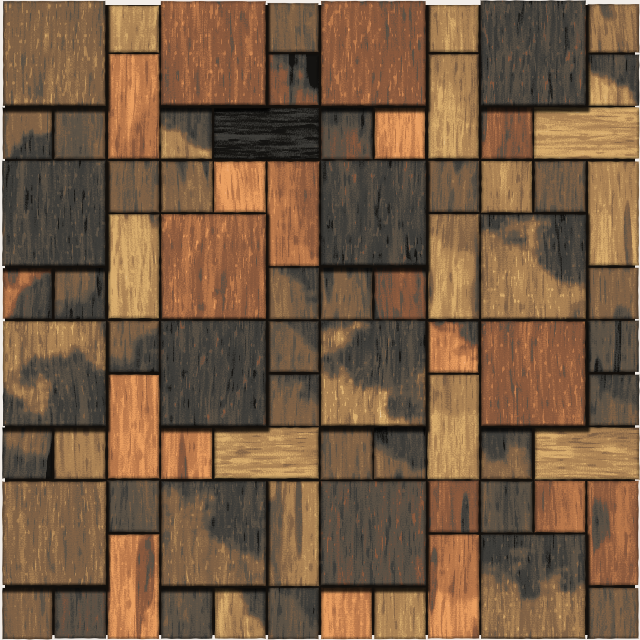
This texture is drawn by a three.js fragment shader. Its source:

```glsl
varying vec2 vUv;

float hash(vec2 p) {
  return fract(sin(dot(p, vec2(127.1, 311.7))) * 43758.5453);
}

float noise(vec2 p) {
  vec2 i = floor(p), f = fract(p);
  f = f * f * (3.0 - 2.0 * f);
  return mix(mix(hash(i), hash(i + vec2(1, 0)), f.x),
             mix(hash(i + vec2(0, 1)), hash(i + vec2(1, 1)), f.x), f.y);
}

float fbm(vec2 p) {
  float sum = 0.0, amp = 0.5;
  for (int i = 0; i < 4; i++) {
    sum += amp * noise(p);
    p = p * 2.03 + 17.3;
    amp *= 0.5;
  }
  return sum / 0.9375;
}

// Charcoal through brown to honey
vec3 woodRamp(float t) {
  vec3 c = mix(vec3(0.08, 0.075, 0.065), vec3(0.24, 0.235, 0.22), smoothstep(0.0, 0.2, t));
  c = mix(c, vec3(0.36, 0.32, 0.27), smoothstep(0.2, 0.4, t));
  c = mix(c, vec3(0.50, 0.38, 0.27), smoothstep(0.4, 0.6, t));
  c = mix(c, vec3(0.67, 0.51, 0.33), smoothstep(0.6, 0.8, t));
  c = mix(c, vec3(0.85, 0.68, 0.43), smoothstep(0.8, 1.0, t));
  return mix(c, vec3(0.97, 0.92, 0.84), smoothstep(1.02, 1.3, t));
}

// Bounds of the piece under q, inside a module of 3 by 3 units
vec4 pieceBounds(vec2 q, bool oddCol, bool oddRow, float drop) {
  if (q.x < 2.0 && q.y > drop && q.y < drop + 2.0) return vec4(0.0, drop, 2.0, drop + 2.0);
  if (!oddCol && q.x > 2.0 && q.y > 1.0) return vec4(2, 1, 3, 3);
  if (oddCol && oddRow && q.x > 2.0 && q.y < 2.0) return vec4(2, 0, 3, 2);
  if (oddCol && !oddRow && q.x > 1.0 && q.y > 2.0) return vec4(1, 2, 3, 3);
  return vec4(floor(q), floor(q) + 1.0);
}

void main() {
  // Twelve units across, y down, four modules each way
  vec2 p = vec2(vUv.x, 1.0 - vUv.y) * 12.0;
  vec2 module = clamp(floor(p / 3.0), 0.0, 3.0);
  vec2 q = p - module * 3.0;
  bool oddCol = mod(module.x, 2.0) > 0.5;
  bool oddRow = mod(module.y, 2.0) > 0.5;
  float drop = oddCol && oddRow && !(module.x < 2.0 && module.y > 2.0) ? 1.0 : 0.0;

  vec4 bounds = pieceBounds(q, oddCol, oddRow, drop);
  vec2 size = bounds.zw - bounds.xy;
  vec2 id = module * 3.0 + bounds.xy;
  vec2 local = (q - bounds.xy) / size;
  float pick = hash(id + 3.7);
  bool big = size.x * size.y > 3.0;
  bool wide = size.x > size.y;
  bool tall = size.y > size.x;

  // Tone of each raised block; values above one are stained
  mat4 blockTones = mat4(0.62, 0.63, 0.60, 0.29,
                         0.26, 0.68, 0.27, 1.76,
                         1.75, 0.25, 1.80, 0.63,
                         0.63, 1.62, 0.41, 1.72);
  float tone = mix(0.38, 0.92, pick);
  float stained = step(0.62, hash(id + 9.1));
  if (tall) tone = oddCol ? mix(0.6, 0.95, pick) : 0.86 + 0.08 * pick;
  if (wide) tone = module.x < 2.0 && module.y < 1.0 ? 0.10 : 0.90;
  if (tall || wide) stained *= 0.25;
  if (big) {
    tone = blockTones[int(module.y)][int(module.x)];
    stained = step(1.0, tone);
    tone -= stained;
  }

  // Smoky stain with a ragged front
  vec2 stainDir = vec2(0.5, module.x < 0.5 ? 0.9 : -0.8);
  float front = dot(local - 0.5, stainDir) + 1.3 * (fbm(q * 1.5 + id * 5.3) - 0.5);
  float stain = stained * smoothstep(-0.14, 0.2, front);
  tone = mix(tone, min(tone, 0.24), stain * 0.92);

  // Grain runs along the piece: fibres, bands, pores and pale flecks
  vec2 g = (wide ? q.yx : q) + id * 7.31;
  g.x += 0.12 * (noise(g * vec2(1.2, 0.7)) - 0.5);
  float fibres = noise(g * vec2(30.0, 2.6)) + noise(g * vec2(17.0, 1.3)) - 1.0;
  float bands = fbm(g * vec2(4.5, 0.5)) - 0.5;
  float pores = smoothstep(0.66, 0.9, noise(g * vec2(26.0, 3.5) + 41.0));
  float flecks = smoothstep(0.70, 0.95, noise(g * vec2(32.0, 9.0) + 83.0));
  float crack = smoothstep(0.72, 0.82, noise(g * vec2(5.0, 0.6) + 29.0));
  float speck = hash(floor(g * 48.0)) - 0.5;
  tone += 0.14 * fibres + 0.26 * bands - 0.15 * pores + 0.07 * speck;
  tone += flecks * (big ? 0.20 : 0.09);
  if (!big && !wide) tone -= 0.3 * crack * step(0.35, hash(id + 5.9));
  vec3 color = woodRamp(max(tone, 0.0));

  // Reddish timber
  float red = big ? step(0.5, module.x) * (1.0 - stained) : step(0.7, hash(id + 1.3));
  red *= smoothstep(0.35, 0.55, tone);
  color *= mix(vec3(1.0), vec3(1.08, 0.92, 0.89), red);

  // Uneven cuts, with pieces held back from the outer rim
  vec2 low = bounds.xy + 0.012 + 0.018 * vec2(hash(id + 2.1), hash(id + 4.3));
  vec2 high = bounds.zw - 0.012 - 0.018 * vec2(hash(id + 6.5), hash(id + 8.7));
  if (id.x < 0.5) low.x += 0.03;
  if (id.y < 0.5 && !big) low.y += 0.03 + 0.05 * pick;
  vec2 inner = min(q - low, high - q);
  float edge = min(inner.x, inner.y) + 0.012 * (noise(p * 9.0) - 0.5);

  // Bevel, lit top edge and the shadow of the raised block
  color *= mix(0.66, 1.0, smoothstep(0.0, 0.07, edge));
  color *= 1.0 + 0.14 * (1.0 - smoothstep(0.02, 0.07, q.y - low.y));
  if (big) color *= mix(0.7, 1.0, smoothstep(0.0, 0.05, high.y - q.y));
  else {
    vec2 away = abs(q - vec2(1.01, drop + 1.06)) - 1.0;
    color *= mix(0.22, 1.0, smoothstep(0.0, 0.09, length(max(away, 0.0))));
  }

  // Dark joints inside, pale ground at the rim
  float rim = min(min(p.x, p.y), min(12.0 - p.x, 12.0 - p.y));
  bool onRim = rim < 0.1 && rim < min(min(inner.x + 0.11, inner.y + 0.11), 0.1);
  vec3 gap = onRim ? vec3(0.95, 0.93, 0.91) : vec3(0.075, 0.06, 0.045);
  color = mix(gap, color, smoothstep(-0.012, 0.012, edge));
  gl_FragColor = vec4(color, 1.0);
}
```
